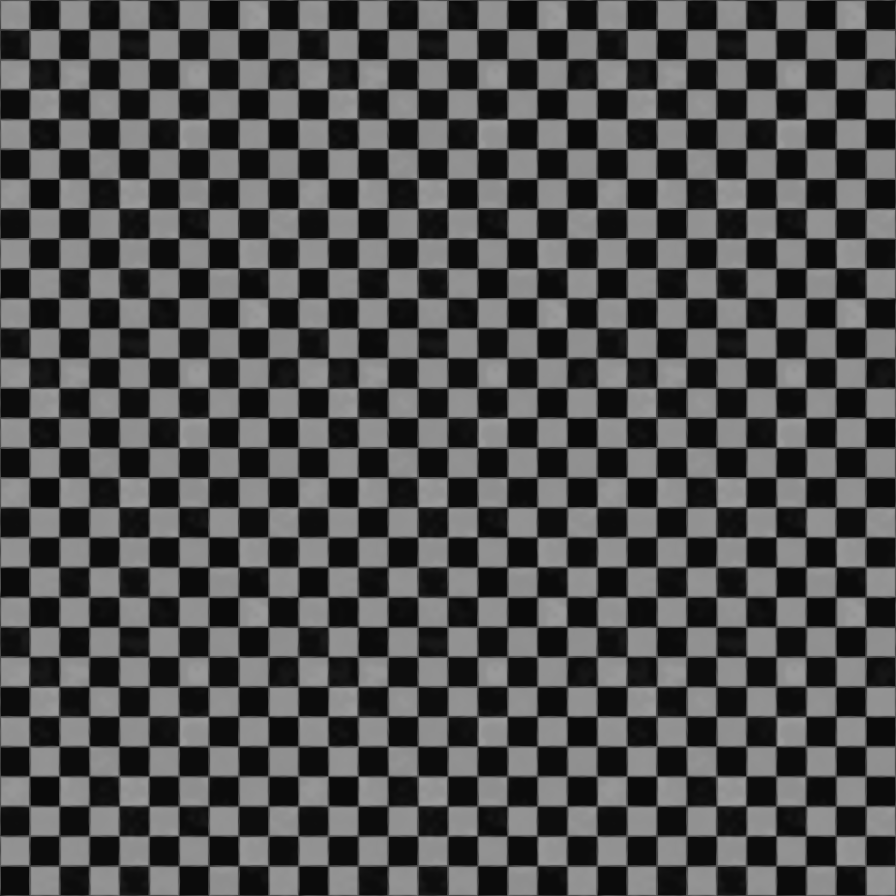
A WebGL 1 fragment shader for this pattern:

```glsl
precision highp float;

uniform vec2 u_resolution;

float hash(vec2 p) {
  vec3 q = fract(vec3(p.xyx) * 0.1031);
  q += dot(q, q.yzx + 33.33);
  return fract((q.x + q.y) * q.z);
}

// Value noise that wraps after the given whole number of lattice steps
float noise(vec2 p, float period) {
  vec2 i = floor(p);
  vec2 f = fract(p);
  f = f * f * (3.0 - 2.0 * f);
  vec2 a = mod(i, period);
  vec2 b = mod(i + 1.0, period);
  return mix(mix(hash(a), hash(vec2(b.x, a.y)), f.x),
             mix(hash(vec2(a.x, b.y)), hash(b), f.x), f.y);
}

// Pixel coverage of a line centred at zero distance
float lineCoverage(float dist, float halfWidth, float pixel) {
  return clamp((halfWidth - dist) / pixel + 0.5, 0.0, 1.0)
       - clamp((-halfWidth - dist) / pixel + 0.5, 0.0, 1.0);
}

void main() {
  vec2 p = gl_FragCoord.xy / u_resolution * 30.0;
  float pixel = 30.0 / min(u_resolution.x, u_resolution.y);
  vec2 cell = floor(p);
  vec2 local = fract(p);

  // The wear recurs every ten tiles
  vec2 wearCell = mod(cell, 10.0);
  float tone = hash(wearCell + 17.0);
  float stained = smoothstep(0.45, 1.0, hash(wearCell + 53.0));

  // Alternating dark and light tiles
  float light = mod(cell.x + cell.y, 2.0);
  float cloud = noise(p * 2.0, 20.0) * 0.65 + noise(p * 5.0, 50.0) * 0.35;
  float smudge = smoothstep(0.4, 0.85, cloud) * stained;
  float darkTile = 0.04 + 0.012 * tone + 0.05 * smudge;
  float lightTile = 0.562 + 0.014 * tone + 0.02 * (cloud - 0.5) + 0.035 * smudge;
  float shade = mix(darkTile, lightTile, light);

  // Soft darkening toward the rims of the light tiles
  vec2 edge = min(local, 1.0 - local);
  float rim = 1.0 - smoothstep(0.02, 0.09, min(edge.x, edge.y));
  shade -= 0.07 * rim * light;

  // Thin, slightly uneven joints
  float halfWidth = 0.02 + 0.012 * noise(p * 4.0, 40.0);
  float joint = max(lineCoverage(edge.x, halfWidth, pixel),
                    lineCoverage(edge.y, halfWidth, pixel));
  float grout = 0.25 + 0.09 * noise(p * 3.0, 30.0);
  shade = mix(shade, grout, joint);

  gl_FragColor = vec4(vec3(shade), 1.0);
}
```
